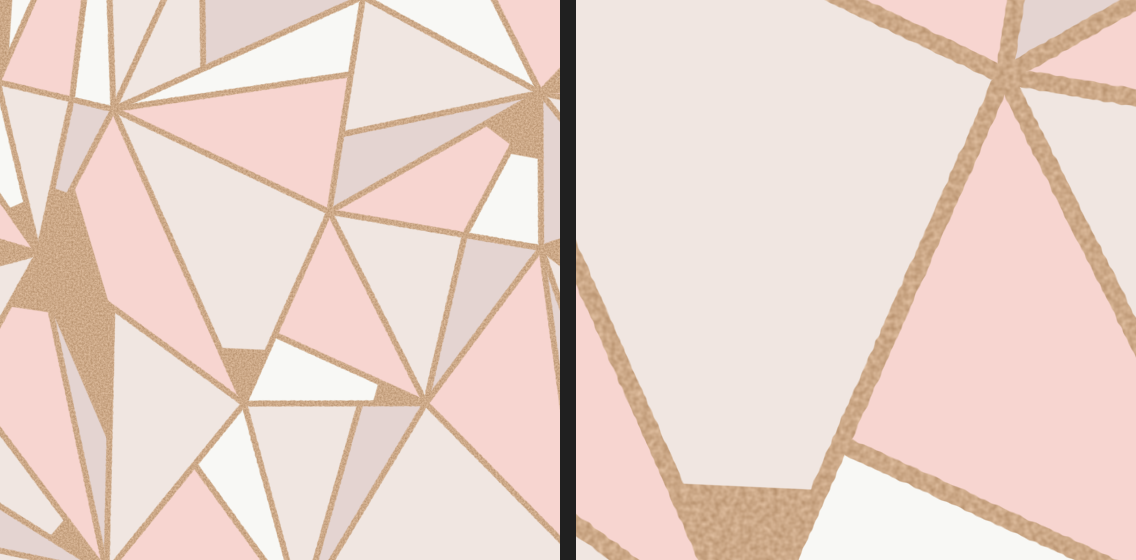
Left, the full canvas; right, a detail of the centre.
A WebGL 1 fragment shader for this pattern:

```glsl
precision highp float;
// Irregular pastel triangles outlined in gold, with grainy gold corner tips.

uniform vec2 u_resolution;

const float GRID = 2.8; // lattice cells across the canvas

// Triangle around the current point: xy is position, z is hub rank.
vec3 triA, triB, triC;
float triEdge = -10.0;
float triKind = 0.0;
vec2 triSeed = vec2(0.0);

float hash(vec2 p) {
  vec3 q = fract(p.xyx * vec3(0.1031, 0.1030, 0.0973));
  q += dot(q, q.yzx + 33.33);
  return fract((q.x + q.y) * q.z);
}

vec2 gradient(vec2 cell) {
  float angle = 6.2832 * hash(cell);
  return vec2(cos(angle), sin(angle));
}

float gradientNoise(vec2 p) {
  vec2 i = floor(p), f = fract(p);
  vec2 u = f * f * f * (f * (f * 6.0 - 15.0) + 10.0);
  vec2 e = vec2(1.0, 0.0);
  float low = mix(dot(gradient(i), f), dot(gradient(i + e), f - e), u.x);
  float high = mix(dot(gradient(i + e.yx), f - e.yx), dot(gradient(i + 1.0), f - 1.0), u.x);
  return mix(low, high, u.y);
}

float cross2(vec2 a, vec2 b) {
  return a.x * b.y - a.y * b.x;
}

float area(vec3 a, vec3 b, vec3 c) {
  return cross2(b.xy - a.xy, c.xy - a.xy);
}

// Signed distance to the line from a to b, positive on its left.
float sideDistance(vec2 p, vec2 a, vec2 b) {
  return cross2(normalize(b - a), p - a);
}

vec3 latticePoint(vec2 id) {
  vec2 jitter = vec2(hash(id), hash(id + 47.3)) - 0.5;
  return vec3(id + 0.6 * jitter, hash(id + 91.7));
}

// Keeps the triangle that contains p most deeply.
void consider(vec2 p, vec3 a, vec3 b, vec3 c, float kind, vec2 cell) {
  float d = min(sideDistance(p, a.xy, b.xy),
            min(sideDistance(p, b.xy, c.xy), sideDistance(p, c.xy, a.xy)));
  if (d > triEdge) {
    triEdge = d;
    triA = a; triB = b; triC = c;
    triKind = kind;
    triSeed = cell + 17.7 * kind;
  }
}

void main() {
  vec2 uv = gl_FragCoord.xy / min(u_resolution.x, u_resolution.y);
  float pixel = GRID / min(u_resolution.x, u_resolution.y);
  vec2 p = mat2(0.90, 0.436, -0.436, 0.90) * uv * GRID + vec2(7.3, 4.6);

  // Split each lattice quad along its better diagonal.
  for (int y = -1; y <= 1; y++) {
    for (int x = -1; x <= 1; x++) {
      vec2 cell = floor(p) + vec2(float(x), float(y));
      vec3 a = latticePoint(cell), b = latticePoint(cell + vec2(1.0, 0.0));
      vec3 c = latticePoint(cell + 1.0), d = latticePoint(cell + vec2(0.0, 1.0));
      if (min(area(a, b, c), area(a, c, d)) > min(area(a, b, d), area(b, c, d))) {
        consider(p, a, b, c, 0.0, cell);
        consider(p, a, c, d, 1.0, cell);
      } else {
        consider(p, a, b, d, 0.0, cell);
        consider(p, b, c, d, 1.0, cell);
      }
    }
  }

  // Rays fan out from the highest ranked hub.
  vec2 hub = triA.xy, left = triB.xy, right = triC.xy;
  if (triB.z > max(triA.z, triC.z)) { hub = triB.xy; left = triC.xy; right = triA.xy; }
  else if (triC.z > triA.z) { hub = triC.xy; left = triA.xy; right = triB.xy; }

  float edge = triEdge;
  float sliver = 0.0;
  if (hash(triSeed + 3.1) < 0.75) {
    float sliverLeft = step(0.5, hash(triSeed + 5.9));
    vec2 foot = mix(left, right, mix(0.64, 0.36, sliverLeft));
    float ray = sideDistance(p, hub, foot);
    edge = min(edge, abs(ray));
    float onLeft = step(ray, 0.0);
    sliver = 1.0 - abs(onLeft - sliverLeft);
    if (onLeft > 0.5) right = foot; else left = foot;
  }

  // Pink with white slivers on one side, cream with mauve on the other.
  vec3 pink = vec3(0.969, 0.835, 0.816), mauve = vec3(0.894, 0.831, 0.820);
  vec3 cream = vec3(0.941, 0.902, 0.882), white = vec3(0.973, 0.973, 0.961);
  float pick = hash(triSeed + 8.3);
  vec3 color = sliver > 0.5 ? (pick < 0.8 ? white : cream) : pink;
  if (triKind > 0.5) color = (sliver > 0.5) == (pick < 0.72) ? mauve : cream;

  // Speckled gold, cut straight across some corners.
  float grain = gradientNoise(uv * 260.0) + 0.6 * gradientNoise(uv * 430.0 + 9.0);
  vec3 gold = vec3(0.800, 0.660, 0.530) + grain * vec3(0.09, 0.10, 0.11);
  vec2 pieceSeed = triSeed + 29.0 * sliver;
  if (hash(pieceSeed + 12.7) < 0.42) {
    bool atHub = hash(pieceSeed + 21.1) < 0.6;
    vec2 tip = atHub ? hub : left, other = atHub ? left : hub;
    vec2 axis = normalize(normalize(other - tip) + normalize(right - tip));
    axis = normalize(axis + 0.25 * (hash(pieceSeed + 2.2) - 0.5) * vec2(-axis.y, axis.x));
    float cut = dot(p - tip, axis) - mix(0.25, 0.34, hash(pieceSeed + 6.4));
    color = mix(gold, color, smoothstep(-pixel, pixel, cut));
  }

  // Slightly rough gold outlines.
  float outline = edge - 0.0148 + 0.003 * gradientNoise(uv * 180.0);
  color = mix(gold, color, smoothstep(-pixel, pixel, outline));
  gl_FragColor = vec4(color, 1.0);
}
```
